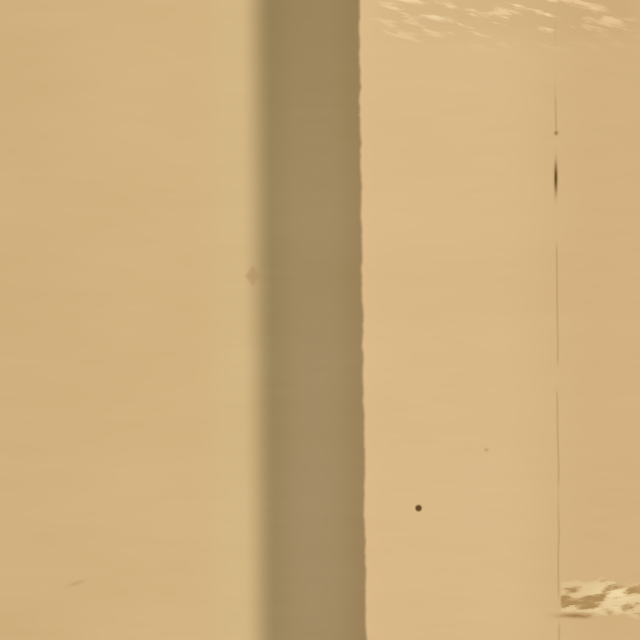
Write a Shadertoy shader that draws this texture.

```glsl
#define PANEL_LEFT vec3(0.825, 0.702, 0.505)
#define PANEL_RIGHT vec3(0.848, 0.722, 0.530)
#define PANEL_FAR vec3(0.825, 0.692, 0.500)
#define GROOVE vec3(0.630, 0.540, 0.380)
#define GLINT vec3(0.960, 0.870, 0.680)
#define STAIN vec3(0.320, 0.220, 0.100)
#define EDGE_ROUGHNESS 0.005
#define GRAIN 0.016

float hash(vec2 p) {
    vec3 q = fract(vec3(p.xyx) * 0.1031);
    q += dot(q, q.yzx + 33.33);
    return fract((q.x + q.y) * q.z);
}

float noise(vec2 p) {
    vec2 i = floor(p), f = fract(p);
    f = f * f * (3.0 - 2.0 * f);
    return mix(mix(hash(i), hash(i + vec2(1, 0)), f.x),
               mix(hash(i + vec2(0, 1)), hash(i + vec2(1, 1)), f.x), f.y);
}

float fbm(vec2 p) {
    float sum = 0.0, amp = 0.5;
    for (int i = 0; i < 4; i++) {
        sum += amp * noise(p);
        p = p * 2.03 + 17.1;
        amp *= 0.5;
    }
    return sum;
}

// Soft elliptical spot, 1 at its centre
float spot(vec2 p, vec2 centre, vec2 radius) {
    vec2 d = (p - centre) / radius;
    return exp(-dot(d, d));
}

// Band between two limits with soft ends
float band(float v, float lo, float hi, float soft) {
    return smoothstep(lo - soft, lo + soft, v) * (1.0 - smoothstep(hi - soft, hi + soft, v));
}

vec3 panels(vec2 p, float edge, float seam) {
    vec3 left = PANEL_LEFT + vec3(0.0, 0.012, 0.010) * band(p.x, 0.33, 0.40, 0.035);
    left -= 0.012 * (1.0 - smoothstep(0.0, 0.25, p.x));
    vec3 right = mix(PANEL_RIGHT, PANEL_FAR, smoothstep(seam - 0.10, seam + 0.07, p.x));
    right += vec3(0.012, 0.004, 0.005) * exp(-max(p.x - edge, 0.0) * 28.0);
    return mix(left, right, step(edge, p.x));
}

vec3 groove(vec2 p, float edge) {
    vec3 col = GROOVE + vec3(0.012, 0.008, 0.018) * spot(p, vec2(0.49, 0.25), vec2(0.045, 0.4));
    col -= vec3(0.025, 0.018, 0.020) * spot(p, vec2(0.425, 0.5), vec2(0.025, 1.2));
    col -= vec3(0.018, 0.028, 0.028) * smoothstep(edge - 0.055, edge, p.x);
    return col - 0.018 * smoothstep(0.7, 1.0, p.y);
}

void mainImage(out vec4 fragColor, in vec2 fragCoord) {
    vec2 p = fragCoord / iResolution.xy;
    float px = 1.0 / iResolution.y;
    float rough = (fbm(vec2(p.y * 45.0, 3.0)) - 0.47) * EDGE_ROUGHNESS;
    float edge = mix(0.572, 0.561, p.y) + rough;
    float seam = mix(0.874, 0.867, p.y);

    // Groove with a blurred left side and a crisp right side
    vec3 col = panels(p, edge, seam);
    float start = mix(0.408, 0.401, p.y);
    float inside = smoothstep(start - 0.027, start + 0.024, p.x);
    inside *= 1.0 - smoothstep(edge - 0.002 - px, edge + 0.002 + px, p.x);
    col = mix(col, groove(p, edge), inside);

    // Uneven paint: broad patches and faint brush strokes
    col += (fbm(p * vec2(5.0, 9.0)) - 0.47) * GRAIN * vec3(1.0, 1.1, 1.4);
    col += (fbm(p * vec2(14.0, 85.0) + 8.0) - 0.47) * GRAIN * 0.6;

    // Seam with a faint broken line and an open slit
    float wobble = (noise(vec2(p.y * 30.0, 5.0)) - 0.5) * 0.002;
    float seamDist = abs(p.x - seam - wobble);
    float line = 1.0 - smoothstep(0.0005, 0.0015 + px, seamDist);
    col -= 0.055 * line * smoothstep(0.25, 0.7, noise(vec2(p.y * 22.0, 1.0)));
    float slit = spot(p, vec2(0.8685, 0.722), vec2(0.0025, 0.022));
    col = mix(col, STAIN, 0.85 * slit);
    col = mix(col, STAIN, 0.45 * spot(p, vec2(0.869, 0.792), vec2(0.003)));

    // Specks, dent and scuff
    float dotDist = length(p - vec2(0.654, 0.206));
    col = mix(col, STAIN, 0.88 * (1.0 - smoothstep(0.0025, 0.0055 + px, dotDist)));
    col = mix(col, STAIN, 0.18 * spot(p, vec2(0.760, 0.297), vec2(0.003)));
    vec2 dent = (p - vec2(0.395, 0.569)) / vec2(0.014, 0.020);
    float dentMask = 1.0 - smoothstep(0.5, 1.1, abs(dent.x) + abs(dent.y));
    col = mix(col, vec3(0.70, 0.57, 0.40), 0.6 * dentMask);
    vec2 scuff = p - vec2(0.120, 0.089);
    scuff.y -= scuff.x * 0.3;
    col -= 0.05 * spot(scuff, vec2(0.0), vec2(0.014, 0.003));

    // Wet glints and ripples along the top
    float ripple = fbm(p * vec2(28.0, 120.0) + vec2(0.0, p.x * 30.0));
    float topZone = band(p.x, 0.60, 0.99, 0.03) * smoothstep(0.91, 0.98, p.y);
    col += 0.10 * topZone * (smoothstep(0.46, 0.72, ripple) - 0.15);
    float shine = spot(p, vec2(0.655, 0.974), vec2(0.06, 0.006)) * 0.5;
    shine += spot(p, vec2(0.808, 0.994), vec2(0.018, 0.005));
    shine += spot(p, vec2(0.858, 0.970), vec2(0.006, 0.016));
    col = mix(col, GLINT, shine * smoothstep(0.38, 0.62, ripple));

    // Torn, glossy paint at the lower right
    vec2 q = p - vec2(0.875, 0.065);
    float ragged = (fbm(p * vec2(35.0, 50.0)) - 0.47) * 0.035;
    float tear = smoothstep(-0.002, 0.004, q.x + ragged * 0.2);
    tear *= band(q.y + ragged, -0.026, 0.023, 0.004);
    float folds = fbm(vec2(q.x * 32.0 + q.y * 25.0, q.y * 95.0 - q.x * 18.0));
    vec3 torn = mix(vec3(0.66, 0.52, 0.32), vec3(0.86, 0.75, 0.55), smoothstep(0.28, 0.55, folds));
    float gloss = spot(p, vec2(0.965, 0.073), vec2(0.045, 0.018));
    gloss += 0.7 * spot(p, vec2(0.935, 0.048), vec2(0.055, 0.008));
    torn = mix(torn, GLINT, clamp(gloss, 0.0, 1.0) * smoothstep(0.40, 0.62, folds));
    col = mix(col, torn, 0.85 * tear);
    float lip = spot(p, vec2(0.900, 0.039 + ragged * 0.3), vec2(0.026, 0.004));
    col = mix(col, vec3(0.54, 0.40, 0.22), 0.65 * lip);

    fragColor = vec4(clamp(col, 0.0, 1.0), 1.0);
}
```
